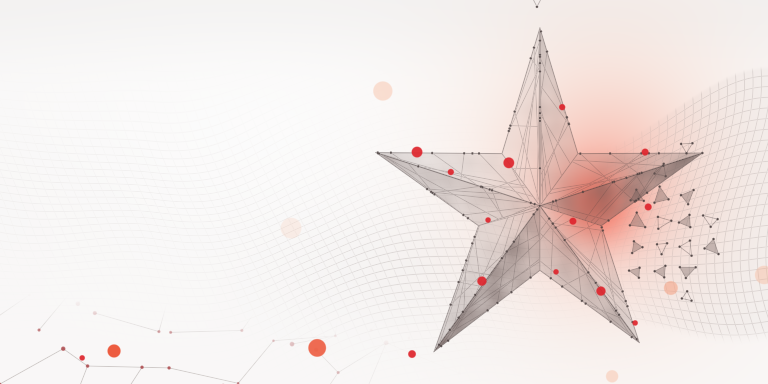
Write a Shadertoy shader that draws this background.

```glsl
// A faceted wireframe star on a pale field, breaking into shards at its right.
// Facets are filled by barycentric weights and laced with hashed chords; soft
// glows, contour meshes, a node network and scattered discs surround it.

const vec3 PAPER = vec3(.975, .97, .968), RED = vec3(.87, .14, .17);
const vec3 ORANGE = vec3(.93, .36, .25), PEACH = vec3(.97, .68, .54);
const vec3 GLOW = vec3(.96, .33, .25), INK = vec3(.27, .23, .23);
const vec3 FACET = vec3(.42, .35, .34), MESH = vec3(.64, .6, .59);
const vec2 STAR_CENTER = vec2(1.406, .464);

// Tip radii clockwise from the top, and the shade of each half arm
const float TIP_RADIUS[5] = float[5](.463, .445, .44, .469, .449);
const float SHADE[10] = float[10](.09, .22, .22, .55, .16, .33, .55, .22, .28, .16);

// Discs: x, y, radius; pale ones add an opacity
const vec3 DISCS[14] = vec3[14](
  vec3(1.086, .604, .014), vec3(1.325, .576, .014), vec3(1.464, .721, .008),
  vec3(1.68, .604, .009), vec3(1.688, .461, .009), vec3(1.492, .424, .009),
  vec3(1.255, .268, .012), vec3(1.565, .242, .012), vec3(1.174, .552, .008),
  vec3(1.271, .427, .007), vec3(1.448, .292, .007), vec3(1.654, .159, .007),
  vec3(1.073, .078, .01), vec3(.214, .068, .007));
const vec4 PALE_DISCS[7] = vec4[7](
  vec4(.297, .086, .017, 1), vec4(.826, .094, .023, .9), vec4(1.747, .25, .018, .5),
  vec4(.997, .763, .025, .35), vec4(.758, .406, .027, .16),
  vec4(1.99, .284, .024, .35), vec4(1.594, .02, .016, .35));

vec2 hash2(vec2 p) {
  vec3 q = fract(p.xyx * vec3(.1031, .103, .0973));
  q += dot(q, q.yzx + 33.33);
  return fract((q.xx + q.yz) * q.zy);
}
float corner(vec2 i, vec2 f, vec2 o) { return dot(hash2(i + o) * 2. - 1., f - o); }
float gradientNoise(vec2 p) {
  vec2 i = floor(p), f = p - i, u = f * f * (3. - 2. * f);
  return mix(mix(corner(i, f, vec2(0)), corner(i, f, vec2(1, 0)), u.x),
             mix(corner(i, f, vec2(0, 1)), corner(i, f, vec2(1)), u.x), u.y);
}
float cross2(vec2 a, vec2 b) { return a.x * b.y - a.y * b.x; }
vec2 polar(float r, float deg) { return r * vec2(cos(radians(deg)), sin(radians(deg))); }
float cover(float d, float px) { return 1. - smoothstep(-px, px, d); }
float disc(vec2 p, vec2 c, float r, float px) { return cover(length(p - c) - r, px); }
float segment(vec2 p, vec2 a, vec2 b, float w, float px) {
  vec2 d = b - a;
  return cover(length(p - a - d * clamp(dot(p - a, d) / dot(d, d), 0., 1.)) - w, px);
}
float gridLine(float c, float spacing, float px) {
  return cover(abs(fract(c - .5) - .5) * spacing - .0008, px);
}
float bell(vec2 p, vec2 c, vec2 size) { vec2 q = (p - c) / size; return exp(-dot(q, q)); }

// Paper, warm glow and contour meshes
vec3 backdrop(vec2 p, float px) {
  vec3 col = PAPER - .025 * smoothstep(.75, 1., p.y);
  col = mix(col, vec3(.995), .7 * bell(p, vec2(.65, .62), vec2(.6, .3)));
  col = mix(col, PEACH, .26 * bell(p, vec2(1.58, .55), vec2(.38, .42)));
  col = mix(col, GLOW, .25 * bell(p, vec2(1.58, .52), vec2(.21, .23)));
  col = mix(col, GLOW, .68 * bell(p, vec2(1.55, .47), vec2(.1)));
  float top = .6 + .23 * smoothstep(1.5, 2., p.x), low = .13 + .03 * sin(p.x * 9.);
  float v = (p.y - low) / (top - low);
  float inside = smoothstep(0., .06, v) * (1. - smoothstep(.98, 1., v)) * smoothstep(1.5, 1.85, p.x);
  float net = max(gridLine(v * 26., (top - low) / 26., px),
                  gridLine((p.x + .05 * sin(v * 5.)) * 45., .022, px));
  col = mix(col, MESH, inside * (.06 + .34 * net));
  float warp = p.y + .09 * gradientNoise(p * 2.5) - .2 * smoothstep(.4, 1.3, p.x);
  float bands = .13 * bell(p, vec2(.3, .5), vec2(.7, .2)) + .36 * bell(p, vec2(1.05, .31), vec2(.35, .15));
  float rows = max(gridLine(warp * 48., .021, px), .5 * gridLine((p.x + warp * .4) * 40., .025, px));
  return mix(col, MESH, bands * (.12 + rows));
}

// Jittered nodes joined to neighbours: x = links, y = dots
vec2 network(vec2 p, float scale, float px) {
  vec2 ink = vec2(0);
  for (int k = 0; k < 9; k++) {
    vec2 cell = floor(p / scale) + vec2(k % 3, k / 3) - 1., h = hash2(cell);
    vec2 next = cell + vec2(1, step(.5, h.x)), a = (cell + h) * scale;
    vec2 b = (next + hash2(next)) * scale;
    ink = max(ink, vec2(segment(p, a, b, .0007, px), disc(p, a, .003 + .003 * h.y, px)));
  }
  return ink;
}

// One triangle per cell, thinning outward: x = fill, y = ink
vec2 shards(vec2 p, float px) {
  vec2 cell = floor(p / .065), h = hash2(cell + 7.), mid = (cell + .5) * .065;
  float fill = .35 * step(.45, h.y), ink = 0.;
  if (h.x > 1.5 * bell(mid, vec2(1.74, .4), vec2(.12, .17))) return vec2(0);
  for (int k = 0; k < 3; k++) {
    float turn = 360. * h.y + 120. * float(k);
    vec2 a = mid + polar(.012 + .016 * hash2(cell + float(k)).x, turn);
    vec2 b = mid + polar(.012 + .016 * hash2(cell + float((k + 1) % 3)).x, turn + 120.);
    fill *= cover(-cross2(b - a, p - a) / length(b - a), px);
    ink = max(ink, max(.45 * segment(p, a, b, .0007, px), .9 * disc(p, a, .003, px)));
  }
  return vec2(fill, ink);
}

// Ten facets with chords, nodes and ridges
vec3 star(vec3 col, vec2 p, float px) {
  float ink = 0., grain = 1. + .5 * gradientNoise(p * 22.);
  for (int i = 0; i < 10; i++) {
    float angle = 90. - 72. * float(i / 2);
    vec2 tip = polar(TIP_RADIUS[i / 2], angle);
    vec2 notch = polar(.168, angle + (i % 2 == 0 ? 36. : -36.));
    float area = cross2(tip, notch), s = cross2(p, notch) / area, t = cross2(tip, p) / area;
    if (min(s, t) < -.12 || s + t > 1.15) continue;
    float edge = (s + t - 1.) * abs(area) / length(tip - notch);
    float fill = cover(edge, px) * step(0., s) * step(0., t);
    col = mix(col, FACET, fill * SHADE[i] * mix(.65, 1.25, s) * grain);
    for (int j = 0; j < 11; j++) {
      vec2 h = hash2(vec2(i * 17 + 3, j * 5 + 1));
      vec2 a = (j % 2 == 0 ? tip : notch) * h.x;
      vec2 b = j % 2 == 0 ? mix(tip, notch, h.y) : tip * h.y;
      ink = max(ink, max(.32 * segment(p, a, b, .0006, px), .85 * disc(p, b, .003, px)));
    }
    ink = max(ink, .6 * segment(p, vec2(0), tip, .0011, px));
    ink = max(ink, .4 * segment(p, vec2(0), notch, .0008, px));
    ink = max(ink, .5 * segment(p, tip, notch, .0009, px));
  }
  return mix(col, INK, ink);
}

void mainImage(out vec4 fragColor, in vec2 fragCoord) {
  float px = .8 / iResolution.y;
  vec2 p = fragCoord / iResolution.y, net = network(p, .11, px), debris = shards(p, px);
  vec3 col = backdrop(p, px);
  float fade = (1. - smoothstep(.1, .25, p.y + .08 * p.x)) * (1. - smoothstep(.35, 1.25, p.x));
  col = mix(mix(col, MESH, .65 * fade * net.x), mix(INK, RED, .6), .75 * fade * net.y);
  for (int i = 0; i < 7; i++) {
    vec4 d = PALE_DISCS[i];
    col = mix(col, mix(PEACH, ORANGE, smoothstep(.3, .9, d.w)), d.w * disc(p, d.xy, d.z, px));
  }
  col = mix(mix(col, FACET, debris.x), INK, debris.y);
  col = star(col, p - STAR_CENTER, px);
  for (int i = 0; i < 14; i++) col = mix(col, RED, .92 * disc(p, DISCS[i].xy, DISCS[i].z, px));
  fragColor = vec4(col, 1);
}
```
